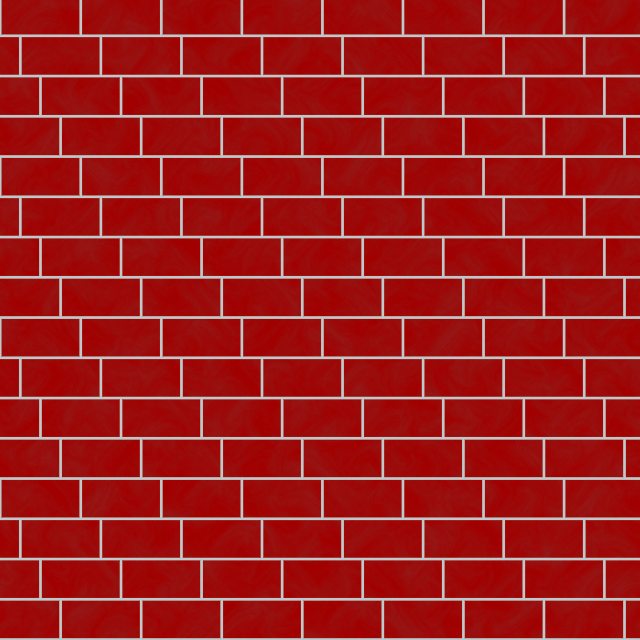
Write a three.js fragment shader that draws this pattern.

```glsl
varying vec2 vUv;

#define BRICK_SIZE vec2(0.12587, 0.06289)
#define WALL_ORIGIN vec2(0.0003, 0.0007)
#define ROW_SHIFT 0.25
#define FIRST_SHIFT 0.75
#define JOINT_WIDTH 0.0042
#define EDGE_SOFTNESS 0.001
#define GROUT_COLOR vec3(0.75, 0.79, 0.79)
#define RED_DEEP vec3(0.63, 0.0, 0.0)
#define RED_FADED vec3(0.585, 0.085, 0.08)
#define MOTTLE_SCALE 2.6
#define WISP_STRENGTH 0.22

float hash(vec2 p) {
  p = fract(p * vec2(0.1731, 0.2917));
  p += dot(p, p.yx + 19.37);
  return fract((p.x + p.y) * p.x * 7.13);
}

// Layered sines, rotated and warped at every octave
float layeredSines(vec2 p) {
  float sum = 0.0;
  float amplitude = 0.5;
  for (int i = 0; i < 6; i++) {
    p += 0.65 * sin(p.yx * 1.3 + float(i) * 2.1);
    sum += amplitude * sin(p.x) * sin(p.y);
    p = mat2(0.8, 0.6, -0.6, 0.8) * p * 1.75 + 1.7;
    amplitude *= 0.72;
  }
  return sum;
}

// Cloudy fading with thin pale wisps
vec3 brickColor(vec2 p, vec2 id) {
  vec2 seed = 40.0 * vec2(hash(id), hash(id + 17.0));
  float cloud = layeredSines(p * MOTTLE_SCALE + seed);
  float vein = layeredSines(p * MOTTLE_SCALE * 2.3 + seed.yx + 9.0);
  float wisp = pow(1.0 - min(abs(vein), 1.0), 10.0);
  float fade = 0.44 + 0.6 * cloud + WISP_STRENGTH * (wisp - 0.3);
  return mix(RED_DEEP, RED_FADED, clamp(fade, 0.0, 1.15));
}

void main() {
  // Running bond, shifted by a quarter brick per row
  vec2 wall = (vUv - WALL_ORIGIN) / BRICK_SIZE;
  wall.x += ROW_SHIFT * floor(wall.y) - FIRST_SHIFT;
  vec2 id = floor(wall);
  vec2 cell = fract(wall);

  // Distance to the nearest joint centre line
  vec2 toJoint = (0.5 - abs(cell - 0.5)) * BRICK_SIZE;
  float jointDistance = min(toJoint.x, toJoint.y);
  float halfJoint = 0.5 * JOINT_WIDTH;
  float brickMask = smoothstep(halfJoint - EDGE_SOFTNESS,
                               halfJoint + EDGE_SOFTNESS, jointDistance);

  vec3 brick = brickColor(cell * vec2(2.0, 1.0), id);
  gl_FragColor = vec4(mix(GROUT_COLOR, brick, brickMask), 1.0);
}
```
